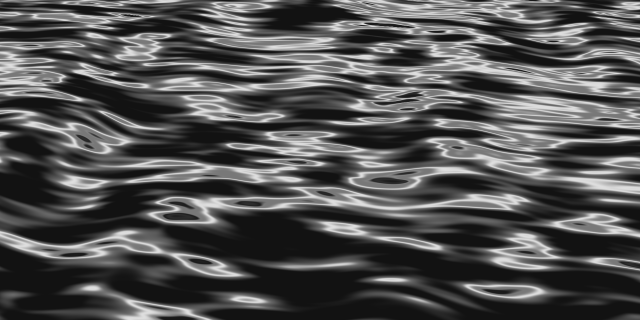
A Shadertoy shader for this texture:

```glsl
// Dark rippled water seen at a low angle, in black and white.
// Stretched noise layers in perspective form a wave slope; a tone curve turns the
// slope into black lens-shaped troughs, grey flanks and bright streaky glints.

#define HORIZON 2.1        // height of the vanishing line, in canvas heights
#define TILT 0.05          // fall of the crests towards the right
#define WARP 0.008         // bending of the crests
#define TREND 0.95         // brightening towards the far water
#define FRINGES 4.6        // density of the glint contours
#define GLINT 0.40         // strength of the glints
#define TROUGH_TONE 0.07
#define FLANK_TONE 0.47
#define SAMPLES 3          // antialiasing samples per axis

// Integer hash giving a lattice gradient in -1..1
vec2 latticeGradient(vec2 cell) {
    uvec2 k = uvec2(ivec2(cell)) * uvec2(1597u, 3571u);
    uint h = (k.x ^ (k.y << 7)) + k.y;
    h = (h ^ (h >> 15)) * 73471u;
    h = (h ^ (h >> 13)) * 91193u;
    h ^= h >> 16;
    return vec2(h & 1023u, (h >> 10) & 1023u) / 511.5 - 1.0;
}

// Gradient noise scaled to a deviation of about one
float waveNoise(vec2 p) {
    vec2 cell = floor(p);
    vec2 f = p - cell;
    vec2 w = f * f * f * (f * (f * 6.0 - 15.0) + 10.0);
    vec2 e = vec2(0.0, 1.0);
    float a = dot(latticeGradient(cell), f);
    float b = dot(latticeGradient(cell + e.yx), f - e.yx);
    float c = dot(latticeGradient(cell + e.xy), f - e.xy);
    float d = dot(latticeGradient(cell + e.yy), f - e.yy);
    return 6.0 * mix(mix(a, b, w.x), mix(c, d, w.x), w.y);
}

// Rounded ridges that join into a net around lens-shaped hollows
float ridgeNoise(vec2 p) {
    float n = waveNoise(p);
    return (0.85 - sqrt(n * n + 0.03)) / 0.6;
}

// Wave slope from swell down to fine ripples
float waveSlope(vec2 q) {
    float swell = waveNoise(q * vec2(0.8, 4.5) + 7.3);
    float crests = ridgeNoise(q * vec2(2.3, 15.0) + 31.7);
    float waves = waveNoise(q * vec2(3.0, 30.0) + 19.6);
    float chop = waveNoise(q * vec2(4.6, 58.0) + 83.1);
    float ripples = waveNoise(q * vec2(8.0, 110.0) + 57.9);
    return 0.28 * swell + 0.42 * crests + 0.46 * waves + 0.46 * chop + 0.25 * ripples;
}

float waterTone(vec2 uv, float aspect) {
    // Perspective plane with tilted, gently bent crests
    float depth = (HORIZON - 0.5) / (HORIZON - uv.y);
    vec2 q = vec2(uv.x - 0.5 * aspect, 1.0) * depth;
    q.y += TILT * q.x;
    vec2 bend = vec2(waveNoise(q * vec2(1.6, 9.0) + 11.4),
                     waveNoise(q * vec2(2.6, 5.0) + 45.2));
    q += WARP * vec2(5.0, 1.0) * bend;

    // Slope, brighter towards the far right
    float slope = waveSlope(q);
    float lit = slope + TREND * (uv.y - 0.5) + 0.3 * (uv.x / aspect - 0.5) + 0.12;

    // Troughs, flanks, glints and dark slits inside the steepest streaks
    float tone = mix(TROUGH_TONE, FLANK_TONE, smoothstep(-0.85, 0.9, lit));
    float fringe = pow(0.5 + 0.5 * cos(FRINGES * (lit - 0.9)), 2.0);
    tone += GLINT * fringe * smoothstep(-0.1, 0.9, lit);
    return tone * (1.0 - 0.8 * smoothstep(1.75, 2.0, slope));
}

void mainImage(out vec4 fragColor, in vec2 fragCoord) {
    float aspect = iResolution.x / iResolution.y;
    float tone = 0.0;
    for (int j = 0; j < SAMPLES; j++) {
        for (int i = 0; i < SAMPLES; i++) {
            vec2 offset = (vec2(i, j) + 0.5) / float(SAMPLES) - 0.5;
            tone += waterTone((fragCoord + offset) / iResolution.y, aspect);
        }
    }
    tone /= float(SAMPLES * SAMPLES);
    fragColor = vec4(vec3(clamp(tone, 0.0, 1.0)), 1.0);
}
```
